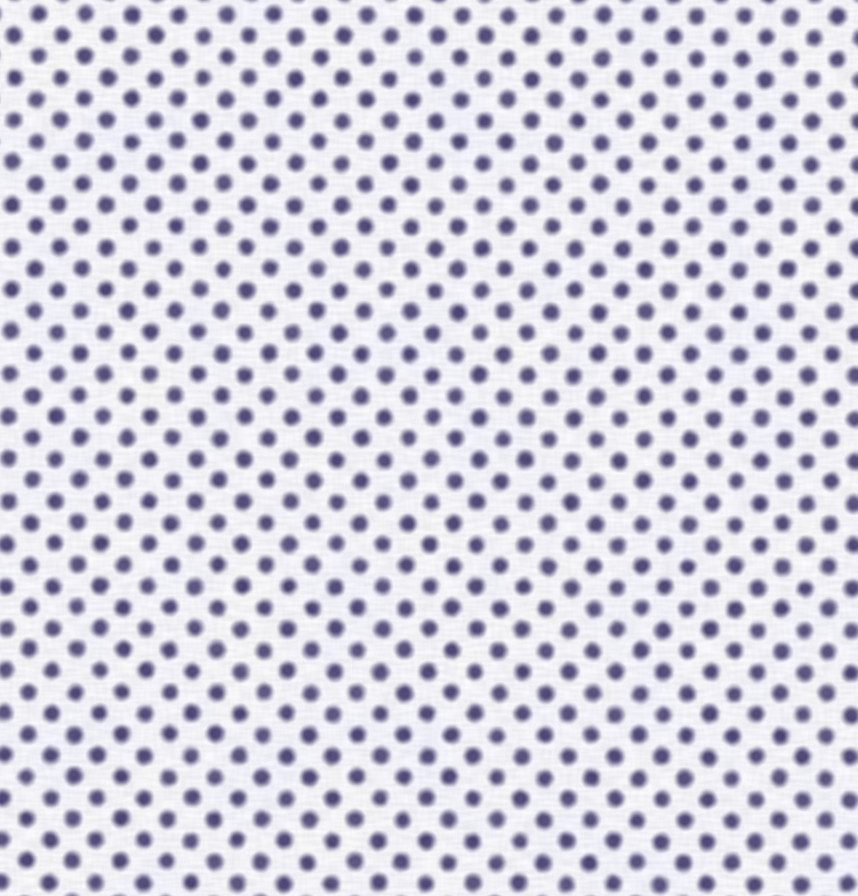
A WebGL 1 fragment shader for this pattern:

```glsl
precision highp float;
// White woven cotton printed with staggered rows of small soft violet dots.

uniform vec2 u_resolution;

// Lengths are fractions of the canvas height
#define PITCH vec2(0.05247, 0.04727)    // spacing of one of the two dot grids
#define FIRST_DOT vec2(0.0432, 0.0158)  // measured from the top left
#define SKEW vec2(0.0152, -0.0025)      // lean of columns, tilt of rows
#define DOT_RADIUS 0.0086
#define DOT_SOFTNESS 0.0047
#define DOT_JITTER 0.0011
#define RADIUS_VARIATION 0.06
#define EDGE_WOBBLE 0.0011
#define INK vec3(0.325, 0.295, 0.470)
#define CLOTH vec3(0.945, 0.945, 0.965)
#define WEAVE_STRENGTH 0.045
#define STAIN_STRENGTH 0.018

vec2 hash2(vec2 p) {
  vec3 q = fract(p.xyx * vec3(0.1031, 0.1030, 0.0973));
  q += dot(q, q.yzx + 33.33);
  return fract((q.xx + q.yz) * q.zy);
}

float cornerSlope(vec2 cell, vec2 corner, vec2 f) {
  float angle = 6.2832 * hash2(cell + corner).x;
  return dot(vec2(cos(angle), sin(angle)), f - corner);
}

float gradientNoise(vec2 p) {
  vec2 i = floor(p), f = fract(p);
  vec2 w = f * f * f * (f * (f * 6.0 - 15.0) + 10.0);
  float low = mix(cornerSlope(i, vec2(0.0), f), cornerSlope(i, vec2(1.0, 0.0), f), w.x);
  float high = mix(cornerSlope(i, vec2(0.0, 1.0), f), cornerSlope(i, vec2(1.0), f), w.x);
  return mix(low, high, w.y);
}

// Coverage of ink: two rectangular grids, the second shifted by half a cell
float printedDots(vec2 p) {
  vec2 fromFirst = p - FIRST_DOT;
  vec2 grid = (fromFirst + SKEW * fromFirst.yx) / PITCH;
  float wobble = EDGE_WOBBLE * gradientNoise(p * 110.0 + 7.0);
  float pixel = 0.5 / u_resolution.y;
  float ink = 0.0;
  for (int k = 0; k < 2; k++) {
    vec2 shift = vec2(0.5 * float(k));
    vec2 cell = floor(grid - shift + 0.5);
    vec2 id = cell * 2.0 + float(k) + 50.0;
    vec2 jitter = (hash2(id) - 0.5) * 2.0 * DOT_JITTER;
    vec2 look = hash2(id + 171.0);
    float radius = DOT_RADIUS * (1.0 + RADIUS_VARIATION * (look.x * 2.0 - 1.0));
    float d = length((grid - shift - cell) * PITCH - jitter) + wobble - radius;
    float soft = DOT_SOFTNESS + pixel;
    float dotInk = 1.0 - smoothstep(-soft, soft, d);
    ink = max(ink, dotInk * mix(0.93, 1.03, look.y));
  }
  return ink;
}

// Fine threads, stronger across than down, over broad faint stains
vec3 wovenCloth(vec2 p) {
  float across = gradientNoise(p * vec2(45.0, 230.0));
  float down = gradientNoise(p * vec2(210.0, 60.0) + 31.0);
  float stain = gradientNoise(p * 9.0 + 63.0) + 0.5 * gradientNoise(p * 24.0 + 90.0);
  vec3 shade = vec3(WEAVE_STRENGTH * (across + 0.5 * down));
  vec3 tint = STAIN_STRENGTH * stain * vec3(1.0, 0.6, -0.7);
  return CLOTH + shade + tint;
}

void main() {
  vec2 p = gl_FragCoord.xy / u_resolution.y;
  p.y = 1.0 - p.y;
  vec3 inkTone = INK + 0.04 * gradientNoise(p * 130.0 + 15.0);
  vec3 color = mix(wovenCloth(p), inkTone, printedDots(p));
  gl_FragColor = vec4(clamp(color, 0.0, 1.0), 1.0);
}
```
